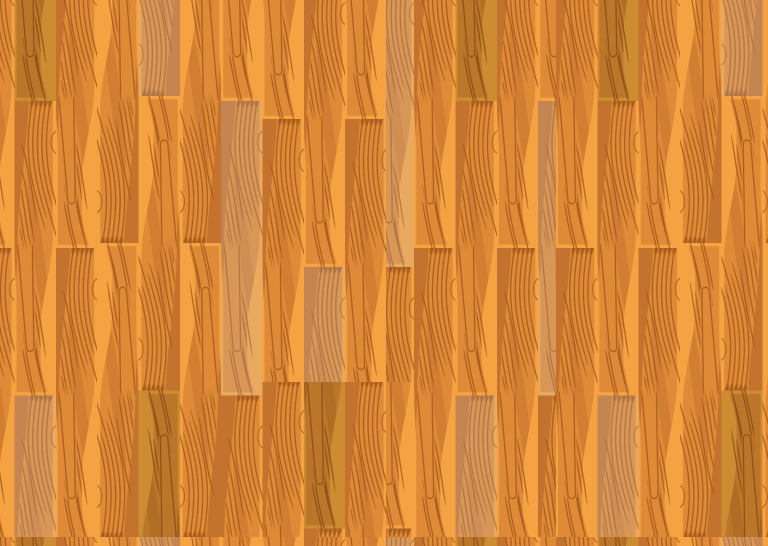
Reproduce this texture procedurally as a Shadertoy shader.

```glsl
// Orange wooden floor: upright staggered planks with drawn grain, some tinted pale or dark.

// Lengths are in plank widths; heights are measured down from the top edge.
const float PLANKS_ACROSS = 18.58;
const float PLANK_LENGTH = 7.13;
const float TILE_HEIGHT = 12.99;
const float PATCH_TOP = 9.24;
const float PATCH_SHIFT = 6.33;
const float LINE_HALF_WIDTH = 0.016;
const float LOOP_END = 5.97;
const float LOOP_RADIUS = 0.09;
const int FAN_LINES = 5;
const int SLANT_LINES = 11;
const int SAMPLES = 2;

const vec3 WOOD = vec3(0.875, 0.54, 0.215);
const vec3 SHADE = vec3(0.77, 0.45, 0.18);
const vec3 LIGHT = vec3(0.96, 0.64, 0.26);
const vec3 GRAIN = vec3(0.62, 0.33, 0.10);
const vec3 PALE_FILM = vec3(0.77, 0.74, 0.72);
const vec3 DARK_FILM = vec3(0.84, 0.86, 0.76);

// Per column: height of the first joint, tone of the top plank, tone of the middle plank.
const int COLUMNS = 15;
const float JOINT[COLUMNS] = float[](6.0, 2.44, 6.0, 5.88, 2.32, 5.88, 2.44, 2.88,
                                     6.46, 2.88, 6.46, 6.0, 2.44, 6.0, 2.44);
const int TOP_TONE[COLUMNS] = int[](0, -1, 0, 0, 1, 0, 0, 0, 0, 0, 1, 0, -1, 0, 0);
const int MID_TONE[COLUMNS] = int[](0, 0, 0, 0, 0, 0, 1, 0, 1, 0, 0, 0, 0, 0, 1);

float hash(float n) {
    n = fract(n * 0.1031);
    n *= n + 33.33;
    return fract(n * (n + n));
}

// Coverage of the side where d is negative.
float cover(float d, float px) { return clamp(0.5 - d / px, 0.0, 1.0); }

// Coverage of a line between two heights, tapering at both ends.
float stroke(float d, float s, float from, float to, float px) {
    float taper = smoothstep(from, from + 0.3, s) * smoothstep(to, to - 0.5, s);
    return cover(abs(d) - LINE_HALF_WIDTH * (0.4 + 0.6 * taper), px) * smoothstep(0.0, 0.25, taper);
}

// Flat facets of shade and light; u runs across the plank, s along it.
vec3 facets(float u, float s, float px) {
    vec3 col = WOOD;
    float band = abs(u - 0.1 - 0.13 * s) - 0.13 * smoothstep(1.2, 3.2, s) * smoothstep(6.6, 4.2, s);
    col = mix(col, SHADE, 0.5 * cover(band, px));
    float wedge = 0.07 + 0.3 * smoothstep(3.6, -0.6, s) - 0.07 * smoothstep(3.6, 5.0, s);
    col = mix(col, SHADE, cover(u - wedge, px));
    float glow = 0.07 + 0.3 * smoothstep(3.2, 5.6, s) * smoothstep(7.8, 6.2, s);
    col = mix(col, LIGHT, cover(1.0 - glow - u, px));
    float leftRim = 0.05 * smoothstep(3.5, 5.0, s);
    col = mix(col, LIGHT, cover(u - leftRim, px) * step(3.5, s));
    return mix(col, LIGHT, cover(PLANK_LENGTH - 0.08 - s, px));
}

// Grain: a fan at the head, slanting lines, a long loop near the foot and an edge knot.
float grain(float u, float s, float px) {
    float ink = 0.0;
    for (int i = 0; i < FAN_LINES; i++) {
        float k = float(i);
        float x = 0.43 + 0.11 * k - 0.13 * sin(1.2 * s) + 0.025 * s * s;
        float line = stroke(u - x, s, -0.4, 2.6 + 1.2 * hash(k + 3.0), px);
        float brush = cover(abs(u - x) - 0.05 * smoothstep(0.28, 0.0, s), px) * step(s, 0.28);
        ink = max(ink, max(line, brush));
    }
    float above = max(LOOP_END - s, 0.0);
    float centre = 0.38 - 0.05 * above;
    float loop = length(vec2(u - centre, max(s - LOOP_END, 0.0))) - LOOP_RADIUS - 0.035 * above;
    float outside = mix(1.0, smoothstep(0.02, 0.07, loop), smoothstep(3.2, 3.7, s));
    for (int i = 0; i < SLANT_LINES; i++) {
        float k = float(i);
        float from = 0.9 + 0.5 * k + 0.25 * hash(k + 11.0);
        float run = s - from;
        float x = 0.02 + 0.28 * hash(k + 27.0) + 0.2 * run + 0.025 * sin(2.0 * run + k);
        float to = from + 1.8 + 1.8 * hash(k + 41.0);
        ink = max(ink, outside * stroke(u - x, s, from, to, px));
    }
    ink = max(ink, stroke(loop, s, 3.4, 7.0, px));
    float knot = length(vec2((u - 1.06) * 1.6, s - 1.0)) - 0.28;
    return max(ink, stroke(knot, s, 0.5, 1.6, px));
}

vec3 floorColor(vec2 p, float px) {
    // Three overlapping panels leave two narrow columns where they meet.
    float x = p.x < 9.34 ? p.x + 0.65 : p.x < 13.45 ? p.x + 0.98 : p.x + 1.55;
    int column = int(floor(x)) % COLUMNS;
    float y = mod(p.y, TILE_HEIGHT);

    // A lower patch restarts the planks early in the middle columns.
    bool patched = column >= 7 && column <= 10 && y > PATCH_TOP;
    float along = (y - JOINT[column] - (patched ? PATCH_SHIFT : 0.0)) / PLANK_LENGTH;
    int row = int(floor(along));
    float u = fract(x);
    float s = fract(along) * PLANK_LENGTH;
    if (column >= 3 && column <= 5) {
        u = 1.0 - u;
        s = PLANK_LENGTH - s;
    }
    vec3 col = mix(facets(u, s, px), GRAIN, 0.8 * grain(u, s, px));

    int tone = row == 0 ? MID_TONE[column] : -row * TOP_TONE[column];
    if (patched) tone = row < 0 ? -MID_TONE[column] : 0;
    return tone > 0 ? mix(col, PALE_FILM, 0.25) : tone < 0 ? col * DARK_FILM : col;
}

void mainImage(out vec4 fragColor, in vec2 fragCoord) {
    float px = PLANKS_ACROSS / iResolution.x;
    vec3 sum = vec3(0.0);
    for (int i = 0; i < SAMPLES * SAMPLES; i++) {
        vec2 jitter = (vec2(i % SAMPLES, i / SAMPLES) + 0.5) / float(SAMPLES) - 0.5;
        vec2 q = fragCoord + jitter;
        sum += floorColor(vec2(q.x, iResolution.y - q.y) * px, px * 0.7);
    }
    fragColor = vec4(sum / float(SAMPLES * SAMPLES), 1.0);
}
```
